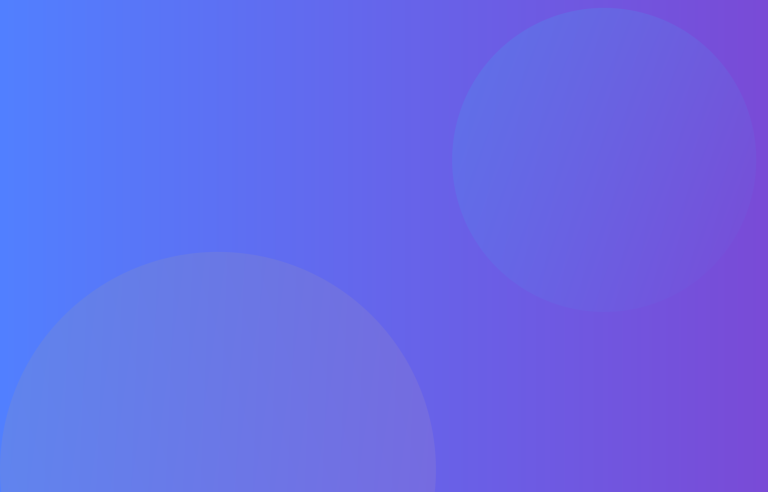
A Shadertoy shader for this background:

```glsl
// Coverage of a disc with an edge one pixel soft
float discMask(vec2 p, vec2 center, float radius) {
    float pixel = 1.0 / iResolution.y;
    return 1.0 - smoothstep(-0.75 * pixel, 0.75 * pixel, length(p - center) - radius);
}

// Progress from the upper left (0) to the lower right (1) of a disc's box
float diagonal(vec2 p, vec2 center, float radius) {
    vec2 d = (p - center) / radius;
    return clamp(0.5 + 0.25 * (d.x - d.y), 0.0, 1.0);
}

void mainImage(out vec4 fragColor, in vec2 fragCoord) {
    vec2 p = fragCoord / iResolution.y;
    float across = fragCoord.x / iResolution.x;

    // Blue to violet backdrop
    vec3 color = mix(vec3(0.318, 0.5, 1.0), vec3(0.475, 0.292, 0.84), across);

    // Upper disc: blue tint fading along its diagonal
    vec2 upperCenter = vec2(1.228, 0.675);
    float upperRadius = 0.309;
    float fade = 1.0 - diagonal(p, upperCenter, upperRadius);
    color = mix(color, vec3(0.31, 0.55, 0.92),
                0.4 * fade * discMask(p, upperCenter, upperRadius));

    // Lower disc: pale veil shifting from grey to lilac
    vec2 lowerCenter = vec2(0.443, 0.045);
    float lowerRadius = 0.443;
    vec3 veil = mix(vec3(0.58, 0.6, 0.62), vec3(0.7, 0.56, 0.8),
                    diagonal(p, lowerCenter, lowerRadius));
    color = mix(color, veil, 0.2 * discMask(p, lowerCenter, lowerRadius));

    fragColor = vec4(color, 1.0);
}
```
